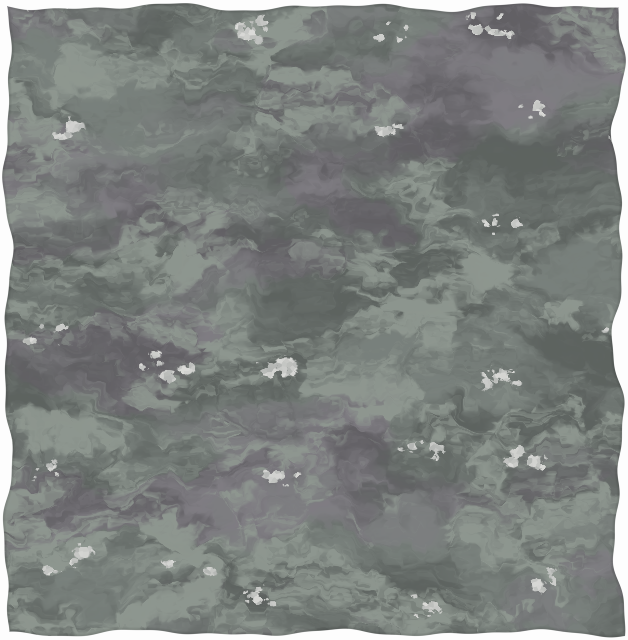
Reproduce this texture procedurally as a Shadertoy shader.

```glsl
// A slab of grey-green stone with mauve stains, pale flecks and wavy edges on white.

const vec3  PAPER       = vec3(0.992);
const vec3  DARK_STONE  = vec3(0.372, 0.381, 0.378);
const vec3  MID_STONE   = vec3(0.482, 0.495, 0.490);
const vec3  SAGE        = vec3(0.560, 0.595, 0.566);
const vec3  GREEN_TINT  = vec3(0.980, 1.015, 0.990);
const vec3  MAUVE_TINT  = vec3(1.030, 0.985, 1.040);
const vec3  FLECK_DIM   = vec3(0.70, 0.71, 0.70);
const vec3  FLECK_LIT   = vec3(0.86, 0.86, 0.85);
const vec2  PATCH_FREQ  = vec2(4.0, 8.5);   // patches are wider than tall
const float CELL_SHARP  = 18.0;             // crispness of patch borders
const float FLECK_GRID  = 5.6;
const float FLECK_SHARE = 0.62;
const float EDGE_WAVE   = 0.0055;
const float EDGE_SOFT   = 0.0022;

vec3 hash3(vec2 p) {
    vec3 q = fract(vec3(p.xyx) * vec3(0.1031, 0.1030, 0.0973));
    q += dot(q, q.yxz + 33.33);
    return fract((q.xxy + q.yzz) * q.zyx);
}

// Cellular noise: each cell has one tone, blended at its borders.
float cells(vec2 p) {
    vec2 id = floor(p), f = fract(p);
    float sum = 0.0, total = 0.0;
    for (int y = -1; y <= 1; y++)
    for (int x = -1; x <= 1; x++) {
        vec2 o = vec2(x, y);
        vec3 h = hash3(id + o + 71.0);
        float w = exp(-CELL_SHARP * length(o + h.xy - f));
        sum += w * h.z;
        total += w;
    }
    return sum / total;
}

// Five octaves of cells, from broad patches down to fine grain.
float layeredCells(vec2 p) {
    float sum = 0.0, total = 0.0, gain = 1.0;
    for (int i = 0; i < 5; i++) {
        sum += gain * cells(p);
        total += gain;
        gain *= 0.74;
        p = mat2(1.98, 0.16, -0.16, 1.98) * p + 17.3;
    }
    return sum / total;
}

// Ragged displacement that breaks up the straight cell borders.
vec2 ragged(vec2 p) {
    vec2 coarse = vec2(cells(p * 15.0), cells(p * 15.0 + 40.0)) - 0.5;
    vec2 fine = vec2(cells(p * 48.0 + 9.0), cells(p * 48.0 + 90.0)) - 0.5;
    vec2 sway = vec2(sin(p.y * 13.0 + 2.0 * sin(p.x * 7.0)),
                     sin(p.x * 9.0 + 1.5 * sin(p.y * 11.0)));
    return coarse * vec2(0.050, 0.026) + fine * vec2(0.020, 0.014)
         + sway * vec2(0.020, 0.012);
}

// Clusters of small ragged crystals, one cluster per chosen grid cell.
float flecks(vec2 p) {
    vec2 id = floor(p * FLECK_GRID);
    vec3 h = hash3(id + 311.0);
    if (h.z > FLECK_SHARE) return 0.0;
    vec2 centre = (id + 0.28 + 0.44 * h.xy) / FLECK_GRID;
    float rough = (cells(p * 95.0) - 0.5) * 0.012 + (cells(p * 190.0) - 0.5) * 0.005;
    float d = 1.0;
    for (int i = 0; i < 5; i++) {
        vec3 b = hash3(id * 7.0 + float(i) * 19.0 + 5.0);
        vec2 offset = (b.xy - 0.5) * vec2(0.066, 0.034);
        float radius = mix(0.001, 0.0115, b.z * b.z);
        d = min(d, length((p - centre - offset) * vec2(0.85, 1.2)) - radius);
    }
    return smoothstep(0.0015, -0.0015, d + rough);
}

float wave(float t, float seed) {
    return EDGE_WAVE * (sin(t * 21.0 + seed) + 0.6 * sin(t * 37.0 + seed * 2.3)
         + 0.25 * sin(t * 83.0 + seed * 4.1));
}

// Distance inward from the wavy outline of the slab.
float slabDepth(vec2 uv) {
    float left   = uv.x - 0.012 - wave(uv.y, 1.7);
    float right  = 1.0 - uv.x - 0.015 - 1.3 * wave(uv.y, 4.2);
    float bottom = uv.y - 0.011 - 0.7 * wave(uv.x, 2.9);
    float top    = 1.0 - uv.y - 0.011 - 0.8 * wave(uv.x, 5.6);
    return min(min(left, right), min(bottom, top));
}

void mainImage(out vec4 fragColor, in vec2 fragCoord) {
    vec2 uv = fragCoord / iResolution.xy;
    vec2 p = fragCoord / iResolution.y;
    vec2 q = (p + ragged(p)) * PATCH_FREQ;

    // Dark and middle stone, then sage veins over it
    float body = layeredCells(q);
    float vein = layeredCells(q * 1.25 + 53.0);
    float stain = cells(q * 0.9 + 120.0) * 0.7 + cells(q * 2.3 + 160.0) * 0.3;
    vec3 color = mix(DARK_STONE, MID_STONE, smoothstep(0.25, 0.75, body));
    color *= mix(GREEN_TINT, MAUVE_TINT, smoothstep(0.45, 0.80, stain));
    color = mix(color, SAGE, 0.95 * smoothstep(0.50, 0.74, vein));

    // Pale crystals
    vec3 crystal = mix(FLECK_DIM, FLECK_LIT, cells(p * 130.0 + 30.0));
    color = mix(color, crystal, flecks(p));

    // Slightly shaded rim and the paper around
    float depth = slabDepth(uv);
    color *= 1.0 - 0.12 * smoothstep(0.006, 0.0, depth);
    color = mix(PAPER, color, smoothstep(-0.5, 0.5, depth / EDGE_SOFT));
    fragColor = vec4(color, 1.0);
}
```
